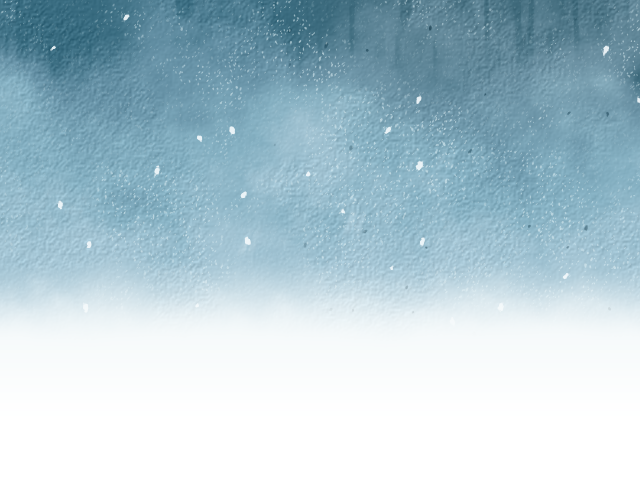
Give the GLSL for this background, as a Shadertoy shader.

```glsl
float hash(vec2 p) {
    vec3 q = fract(vec3(p.xyx) * 0.1031);
    q += dot(q, q.yzx + 33.33);
    return fract((q.x + q.y) * q.z);
}

float noise(vec2 p) {
    vec2 cell = floor(p), f = fract(p);
    f = f * f * (3.0 - 2.0 * f);
    return mix(mix(hash(cell), hash(cell + vec2(1, 0)), f.x),
               mix(hash(cell + vec2(0, 1)), hash(cell + vec2(1, 1)), f.x), f.y);
}

float fbm(vec2 p) {
    float sum = 0.0, amp = 0.5;
    for (int i = 0; i < 5; i++) {
        sum += amp * noise(p);
        p = mat2(1.6, 1.2, -1.2, 1.6) * p + 17.3;
        amp *= 0.5;
    }
    return sum;
}

// Soft elliptical stain
float stain(vec2 p, vec2 center, vec2 radius) {
    vec2 d = (p - center) / radius;
    return exp(-dot(d, d));
}

// One jittered chip per grid cell, kept with the given chance
float chips(vec2 p, float scale, float chance, float size, float seed) {
    vec2 cell = floor(p * scale), key = cell + seed;
    vec2 center = 0.25 + 0.5 * vec2(hash(key + 3.7), hash(key + 9.1));
    vec2 d = (fract(p * scale) - center) / scale;
    d.x -= d.y * (hash(key + 5.3) - 0.3);
    d.y *= 0.55 + 0.4 * hash(key + 1.9);
    float radius = size * (0.5 + 0.6 * hash(key + 7.7));
    float edge = length(d) + size * 0.6 * (noise(p * 260.0) - 0.5);
    float soft = 0.7 / iResolution.y;
    return step(hash(key), chance) * (1.0 - smoothstep(radius - soft, radius + soft, edge));
}

// Dark teal to pale blue
vec3 paintRamp(float tone) {
    vec3 c = mix(vec3(0.22, 0.42, 0.50), vec3(0.40, 0.57, 0.65), smoothstep(0.0, 0.27, tone));
    c = mix(c, vec3(0.52, 0.69, 0.76), smoothstep(0.23, 0.5, tone));
    c = mix(c, vec3(0.64, 0.77, 0.83), smoothstep(0.45, 0.7, tone));
    return mix(c, vec3(0.83, 0.90, 0.93), smoothstep(0.68, 0.98, tone));
}

void mainImage(out vec4 fragColor, in vec2 fragCoord) {
    vec2 p = fragCoord / iResolution.y;
    p.x = fragCoord.x / iResolution.x * 1.3333;
    vec2 warped = p + 0.05 * (vec2(fbm(p * 9.0), fbm(p * 9.0 + 31.0)) - 0.5);

    // Vertical shading with broad stains
    float tone = 0.70 - (p.y - 0.42);
    tone -= 0.19 * stain(warped, vec2(0.13, 0.93), vec2(0.13, 0.11));
    tone -= 0.08 * stain(warped, vec2(0.63, 0.92), vec2(0.11, 0.10));
    tone -= 0.10 * stain(warped, vec2(0.88, 0.80), vec2(0.13, 0.09));
    tone -= 0.08 * stain(warped, vec2(1.09, 0.92), vec2(0.12, 0.08));
    tone -= 0.20 * stain(warped, vec2(1.34, 0.84), vec2(0.04, 0.05));
    tone -= 0.11 * stain(warped, vec2(1.06, 0.62), vec2(0.12, 0.12));
    tone -= 0.09 * stain(warped, vec2(0.26, 0.58), vec2(0.08, 0.05));
    tone += 0.24 * stain(warped, vec2(0.68, 0.76), vec2(0.14, 0.08));
    tone += 0.22 * stain(warped, vec2(0.02, 0.80), vec2(0.08, 0.07));
    tone += 0.13 * stain(warped, vec2(0.53, 0.65), vec2(0.13, 0.07));
    tone += 0.16 * stain(warped, vec2(1.27, 0.83), vec2(0.05, 0.03));

    // Mottling and faint runs near the top
    tone += 0.24 * (fbm(p * 6.0 + 4.0) - 0.48) + 0.16 * (fbm(p * 24.0) - 0.48);
    float runs = smoothstep(0.58, 0.9, noise(p * vec2(75.0, 9.0)));
    tone -= 0.09 * runs * smoothstep(0.78, 1.0, p.y);

    // Paired slanted brush marks
    for (int i = 0; i < 4; i++) {
        float k = float(i % 2);
        vec2 center = i < 2 ? vec2(0.85 + 0.08 * k, 0.67) : vec2(0.52 + 0.22 * k, 0.495 + 0.04 * k);
        vec2 d = p - center;
        d.x = abs(d.x - 0.35 * d.y) - 0.010;
        float mark = (1.0 - smoothstep(0.004, 0.011, abs(d.x))) * (1.0 - smoothstep(0.012, 0.034, abs(d.y)));
        tone += 0.10 * mark * (0.4 + noise(p * 70.0));
    }

    // Colour, with a greyer cast at the upper right
    vec3 color = paintRamp(tone);
    float grey = smoothstep(0.45, 0.9, p.x) * smoothstep(0.6, 0.95, p.y);
    color = mix(color, vec3(dot(color, vec3(0.3, 0.5, 0.2))), 0.16 * grey);

    // Plaster relief lit from the upper left
    vec2 lightStep = vec2(-0.0016, 0.0018);
    float relief = noise(p * 190.0) - noise((p + lightStep) * 190.0);
    relief += 0.7 * (noise(p * 95.0 + 8.0) - noise((p + lightStep) * 95.0 + 8.0));
    color += relief * (0.05 + 0.09 * smoothstep(0.4, 0.65, noise(p * 8.0 + 2.0)));

    // Clustered pale grains, larger chips and small pits
    float cluster = smoothstep(0.38, 0.66, fbm(p * 7.0 + 11.0));
    float grains = 0.0;
    for (int i = 0; i < 3; i++) {
        float k = float(i);
        grains += chips(p, 62.0 + 43.0 * k, 0.20, 0.0021 - 0.0004 * k, 19.0 * k);
    }
    color = mix(color, vec3(0.86, 0.93, 0.95), min(grains, 1.0) * (0.12 + 0.48 * cluster));
    color = mix(color, vec3(0.96, 0.98, 0.99), 0.9 * chips(p, 13.0, 0.13, 0.0055, 41.0));
    color -= 0.20 * chips(p, 24.0, 0.07, 0.0035, 73.0) * smoothstep(0.3, 0.9, p.x);

    // Fade into the white lower area
    float fadeY = p.y + 0.05 * (fbm(p * 5.0 + 23.0) - 0.48);
    float fade = 1.0 - smoothstep(0.28, 0.47, fadeY);
    vec3 white = mix(vec3(1.0), vec3(0.965, 0.98, 0.983), smoothstep(0.1, 0.33, p.y));
    fragColor = vec4(clamp(mix(color, white, fade), 0.0, 1.0), 1.0);
}
```
